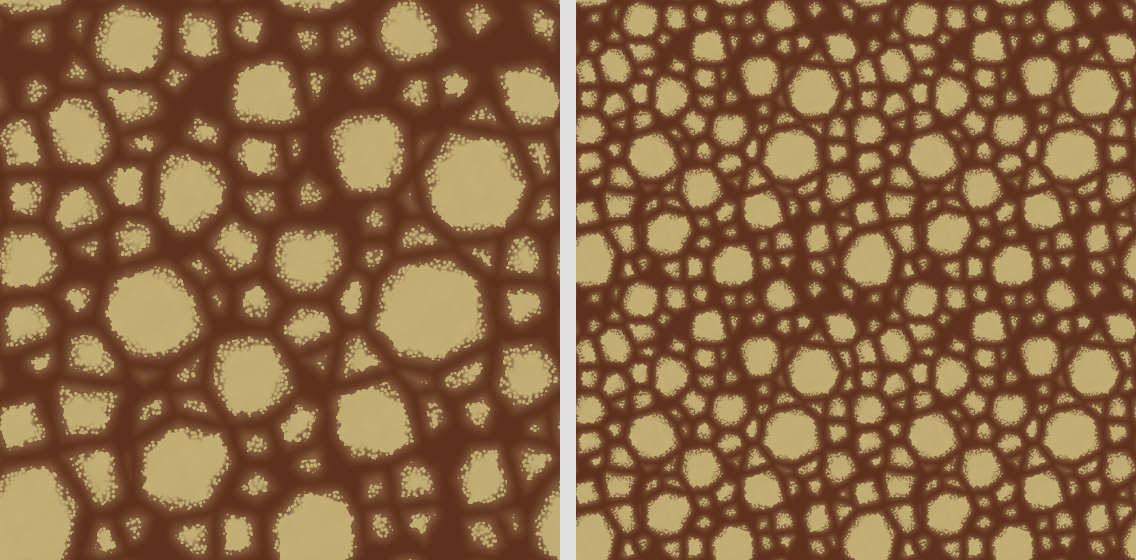
Left: one tile. Right: repeated 2 by 2.
This texture is drawn by a Shadertoy shader. Its source:

```glsl
// Scattered sandy stones with worn brushed edges and a soft glow on brown earth; tiles.

const vec3 EARTH = vec3(0.370, 0.190, 0.115);
const vec3 SAND = vec3(0.760, 0.680, 0.455);
const float CELLS = 10.0;        // stone grid per tile, a multiple of 5
const float HALF_GAP = 0.17;     // lengths below are in grid cells
const float GLOW_WIDTH = 0.25;
const float GLOW_STRENGTH = 0.33;
const float JAG = 0.10;
const float WEAR_WIDTH = 0.22;
const float CORNER_SHARPNESS = 28.0;
const float SEED = 23.0;
const int SIDES = 5;
const float TAU = 6.28319;

vec3 hash(vec2 p) {
    vec3 q = fract(p.xyx * vec3(0.1031, 0.1030, 0.0973));
    q += dot(q, q.yxz + 33.33);
    return fract((q.xxy + q.yzz) * q.zyx);
}

vec2 wrapCell(vec2 cell, float count) {
    return floor(mod(cell + 0.5, count));
}

// Distance to the nearest scattered point, wrapping over the tile
float cellular(vec2 uv, float count) {
    vec2 p = uv * count, base = floor(p);
    float nearest = 4.0;
    for (int y = -1; y <= 1; y++)
    for (int x = -1; x <= 1; x++) {
        vec2 cell = base + vec2(x, y);
        vec2 d = cell + hash(wrapCell(cell, count) + SEED).xy - p;
        nearest = min(nearest, dot(d, d));
    }
    return sqrt(nearest);
}

// Layered sines with whole repeats, about -1 to 1
float waves(vec2 uv, float n) {
    vec2 a = TAU * uv * n;
    return (sin(a.x + 1.7 * sin(a.y)) + sin(a.y * 2.0 - a.x + 1.3)
          + sin(a.x * 2.0 + a.y + 2.0 * sin(a.x))) / 3.0;
}

// Centre and radius: every fifth cell holds a boulder, the rest hold pebbles
vec3 stoneAt(vec2 cell) {
    vec2 id = wrapCell(cell, CELLS);
    vec3 h = hash(id + SEED);
    float lane = floor(mod(id.x + 2.0 * id.y + 0.5, 5.0));
    vec2 jitter = h.xy - 0.5;
    if (lane < 0.5) return vec3(cell + 0.5 + 0.6 * jitter, 0.52 + 0.60 * h.z * h.z);
    vec2 away = lane < 1.5 ? vec2(1, 0) : lane < 2.5 ? vec2(0, 1)
              : lane < 3.5 ? vec2(0, -1) : vec2(-1, 0);
    return vec3(cell + 0.5 + 0.2 * away + 0.45 * jitter, 0.16 + 0.38 * h.z * h.z);
}

// Signed distance to the stone owning p; also gives its radius
float stoneDistance(vec2 p, out float radius) {
    vec2 base = floor(p), owner = base;
    vec3 stone = vec3(0);
    float best = 1e3;
    for (int y = -2; y <= 2; y++)
    for (int x = -2; x <= 2; x++) {
        vec2 cell = base + vec2(x, y);
        vec3 s = stoneAt(cell);
        vec2 d = p - s.xy;
        float power = dot(d, d) - s.z * s.z;
        if (power < best) { best = power; owner = cell; stone = s; }
    }
    radius = stone.z;
    float sum = 0.0;

    // Keep clear of the neighbours
    for (int y = -3; y <= 3; y++)
    for (int x = -3; x <= 3; x++) {
        if (x == 0 && y == 0) continue;
        vec3 s = stoneAt(owner + vec2(x, y));
        vec2 d = p - s.xy;
        float border = (dot(d, d) - s.z * s.z - best) / (2.0 * distance(s.xy, stone.xy));
        sum += exp(CORNER_SHARPNESS * (HALF_GAP - border));
    }

    // Stretched polygon with uneven sides
    vec2 id = wrapCell(owner, CELLS);
    vec3 h = hash(id + SEED + 40.0);
    float axis = 0.25 * TAU + 1.6 * (h.x - 0.5);
    float stretch = 0.9 + 0.4 * h.y;
    for (int k = 0; k < SIDES; k++) {
        vec3 side = hash(id + vec2(7.0, 13.0) * float(k + 1) + SEED);
        float turn = TAU * (float(k) + h.z + 0.5 * (side.x - 0.5)) / float(SIDES);
        float reach = radius * (0.8 + 0.35 * side.y)
                    * length(vec2(cos(turn) * stretch, sin(turn) / stretch));
        vec2 normal = vec2(cos(turn + axis), sin(turn + axis));
        sum += exp(CORNER_SHARPNESS * (dot(p - stone.xy, normal) - reach));
    }
    return log(sum) / CORNER_SHARPNESS;
}

void mainImage(out vec4 fragColor, in vec2 fragCoord) {
    vec2 uv = fragCoord / iResolution.xy;
    float radius;
    float d = stoneDistance(uv * CELLS, radius) + 0.025 * waves(uv, 9.0);

    // Soft glow on the earth
    float fade = clamp(1.0 - max(d, 0.0) / GLOW_WIDTH, 0.0, 1.0);
    float glow = GLOW_STRENGTH * fade * fade;

    // Ragged outline and dry-brush wear inside it
    float grain = cellular(uv, 130.0);
    float ragged = d + JAG * (cellular(uv, 56.0) - 0.45) + 0.05 * (grain - 0.45);
    float soft = max(0.015, CELLS / iResolution.y);
    float solid = 1.0 - smoothstep(-soft, soft, ragged);
    float patchy = smoothstep(-0.5, 0.6, waves(uv.yx + 0.31, 5.0));
    float wear = smoothstep(-WEAR_WIDTH * (0.15 + patchy), 0.0, ragged);
    wear = max(wear, 0.8 * (1.0 - smoothstep(0.165, 0.20, radius)));
    float paint = solid * (1.0 - 0.75 * wear * smoothstep(0.2, 0.65, grain));

    vec3 sand = SAND * (1.0 + 0.012 * waves(uv, 6.0) + 0.01 * waves(uv.yx, 17.0));
    fragColor = vec4(mix(EARTH, sand, max(glow, paint)), 1.0);
}
```
